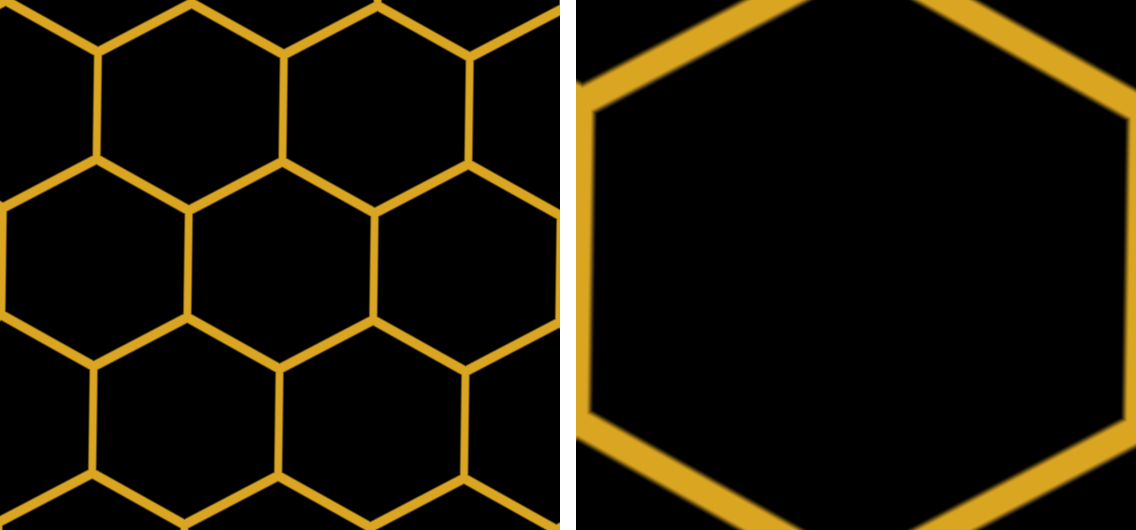
Left, the full canvas; right, a detail of the centre.
Write a WebGL 2 fragment shader that draws this pattern.

```glsl
#version 300 es
precision highp float;

uniform vec2 u_resolution;
out vec4 fragColor;

// Lengths are fractions of the canvas width
const vec3 BACKGROUND = vec3(0.0);
const vec3 GOLD = vec3(0.855, 0.647, 0.125);
const float CELL_WIDTH = 0.3320;
const float ROW_HEIGHT = 0.2806;
const float SIDE_LENGTH = 0.1908;    // length of the upright sides
const float UPRIGHT_WIDTH = 0.0140;
const float SLANT_WIDTH = 0.0174;
const float EDGE_SOFTNESS = 0.0025;
const float TILT = 0.0138;           // clockwise, in radians
const vec2 CENTER_OFFSET = vec2(0.0018, -0.0004);

// Distances inward from the upright (x) and slanted (y) sides of a cell
vec2 sideDistances(vec2 p) {
    vec2 q = abs(p);
    float rise = ROW_HEIGHT - SIDE_LENGTH;
    vec2 slantNormal = normalize(vec2(rise, 0.5 * CELL_WIDTH));
    vec2 apex = vec2(0.0, 0.5 * SIDE_LENGTH + rise);
    return vec2(0.5 * CELL_WIDTH - q.x, dot(slantNormal, apex - q));
}

// Side distances within the hexagon that contains p
vec2 honeycomb(vec2 p) {
    vec2 period = vec2(CELL_WIDTH, 2.0 * ROW_HEIGHT);
    vec2 evenRow = sideDistances(mod(p + 0.5 * period, period) - 0.5 * period);
    vec2 oddRow = sideDistances(mod(p, period) - 0.5 * period);
    float evenInside = min(evenRow.x, evenRow.y);
    float oddInside = min(oddRow.x, oddRow.y);
    return evenInside > oddInside ? evenRow : oddRow;
}

void main() {
    vec2 p = (gl_FragCoord.xy - 0.5 * u_resolution) / u_resolution.x;
    p -= CENTER_OFFSET;

    // Tilt the whole grid slightly
    float c = cos(TILT), s = sin(TILT);
    p = vec2(c * p.x - s * p.y, s * p.x + c * p.y);

    // Each side direction has its own line width
    vec2 depth = 0.5 * vec2(UPRIGHT_WIDTH, SLANT_WIDTH) - honeycomb(p);
    float softness = max(EDGE_SOFTNESS, 0.7 / u_resolution.x);
    float line = smoothstep(-softness, softness, max(depth.x, depth.y));

    fragColor = vec4(mix(BACKGROUND, GOLD, line), 1.0);
}
```
